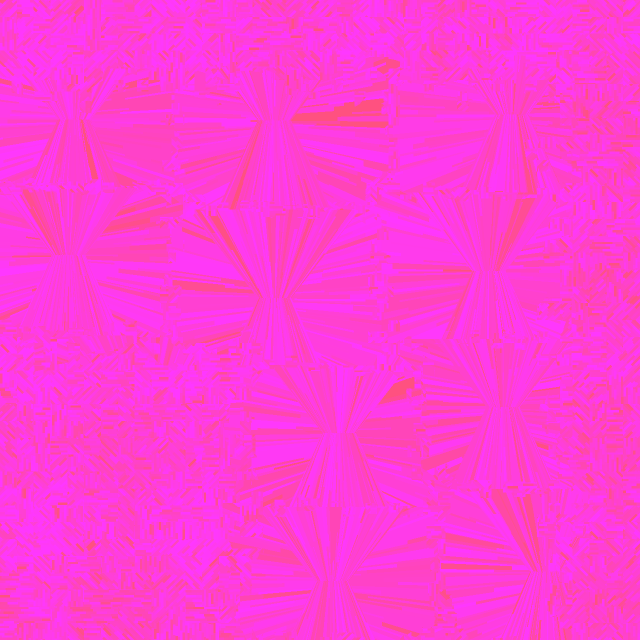
This background is drawn by a Shadertoy shader. Its source:

```glsl
#define FAN_GRID vec2(3.2, 4.35)
#define FAN_JITTER 0.32
#define HUB_HALF_WIDTH 0.026
#define WIDE_RAYS 7.0
#define THIN_RAYS 34.0
#define THIN_SHARE 0.42
#define GRAIN_BLOCKS 38.0
#define GRAIN_STREAKS vec2(270.0, 62.0)
#define PATCH_PERIOD 0.255
#define MAGENTA vec3(1.0, 0.215, 1.0)
#define CORAL vec3(1.0, 0.345, 0.36)

const float TAU = 6.2831853;

float hash(vec2 p) {
    vec3 q = fract(vec3(p.xyx) * vec3(0.1031, 0.1030, 0.0973));
    q += dot(q, q.yzx + 33.33);
    return fract((q.x + q.y) * q.z);
}

// Uniform tone to colour, with a thin tail of warm accents
vec3 palette(float tone) {
    float t = 0.47 * tone + 0.33 * pow(tone, 16.0);
    return mix(MAGENTA, CORAL, t);
}

// Short streaks in blocks of random direction, tinted by repeating patches
float grain(vec2 p) {
    vec2 block = floor(p * GRAIN_BLOCKS);
    float angle = floor(hash(block + 7.0) * 4.0) * TAU / 8.0;
    vec2 along = vec2(cos(angle), sin(angle));
    vec2 across = vec2(-along.y, along.x);
    vec2 streak = vec2(dot(p, across), dot(p, along)) * GRAIN_STREAKS;
    streak.y += hash(vec2(floor(streak.x), angle + 3.0));
    float speck = hash(floor(streak) + 400.0 + 17.0 * angle);

    vec2 phase = TAU * (p - vec2(0.06, 0.17)) / PATCH_PERIOD;
    float patchTone = 0.5 - 0.22 * (cos(phase.x) + cos(phase.y));
    patchTone += 0.14 * sin(2.0 * phase.x + phase.y) * sin(phase.x - 2.0 * phase.y);
    return pow(speck, exp2(1.3 - 2.5 * patchTone));
}

// Uneven wide rays, overlaid by thin rays of limited length
float rays(float coord, float reach, float seed) {
    float wide = coord * WIDE_RAYS;
    wide += 0.5 * sin(wide * 1.7 + seed);
    float tone = hash(vec2(floor(wide) + 90.0, seed));

    float thin = floor(coord * THIN_RAYS + 0.4 * sin(coord * 47.0 + seed));
    float part = floor(reach * 9.0 + hash(vec2(thin + 150.0, seed + 5.0)));
    vec2 id = vec2(thin + 300.0, seed + 13.0 * part);
    return hash(id) < THIN_SHARE ? hash(id + 61.0) : tone;
}

// Fan opening up and down from a short bar, near-parallel rays at its sides
float fan(vec2 q, float seed) {
    float spread = HUB_HALF_WIDTH + (q.y > 0.0 ? 0.78 : 0.45) * abs(q.y);
    if (abs(q.x) < spread)
        return rays(q.x / spread, abs(q.y), seed + 19.0 * step(0.0, q.y));
    float slope = q.y / (abs(q.x) + 0.13);
    return rays(slope * 1.6, abs(q.x), seed + 41.0 + 23.0 * step(0.0, q.x));
}

float pattern(vec2 p) {
    // Nearest two hubs in a box metric
    vec2 g = p * FAN_GRID;
    vec2 base = floor(g);
    vec2 hub = vec2(0.0);
    float near = 9.0, next = 9.0, seed = 0.0;
    for (int j = -1; j <= 1; j++)
    for (int i = -1; i <= 1; i++) {
        vec2 cell = base + vec2(i, j);
        vec2 id = cell + 20.0;
        vec2 jitter = vec2(hash(id), hash(id + 37.0)) - 0.5;
        vec2 c = cell + 0.46 + FAN_JITTER * jitter;
        c.x += 0.18 * step(cell.y, 1.5);
        vec2 d = abs(g - c);
        float dist = max(d.x, d.y);
        if (dist < near) {
            next = near;
            near = dist;
            hub = c / FAN_GRID;
            seed = 1.0 + 100.0 * hash(id + 71.0);
        } else {
            next = min(next, dist);
        }
    }

    // Fans fill a stepped zone; ragged grain lies around and between them
    float ragged = hash(floor(p * 56.0) + 11.0);
    float zone = min(0.87 - p.x, 0.87 - p.y);
    zone = min(zone, max(p.x - 0.38, p.y - 0.46));
    zone += 0.015 * sin(p.x * 31.0 + 2.0 * sin(p.y * 23.0));
    bool grainy = zone < 0.07 * (ragged - 0.5) || next - near < 0.2 * ragged - 0.05;
    return grainy ? grain(p) : fan(p - hub, seed);
}

void mainImage(out vec4 fragColor, in vec2 fragCoord) {
    // Four samples smooth the edges
    vec3 color = vec3(0.0);
    for (int k = 0; k < 4; k++) {
        vec2 offset = vec2(k % 2, k / 2) * 0.5 - 0.25;
        color += palette(pattern((fragCoord + offset) / iResolution.y));
    }
    fragColor = vec4(color * 0.25, 1.0);
}
```
